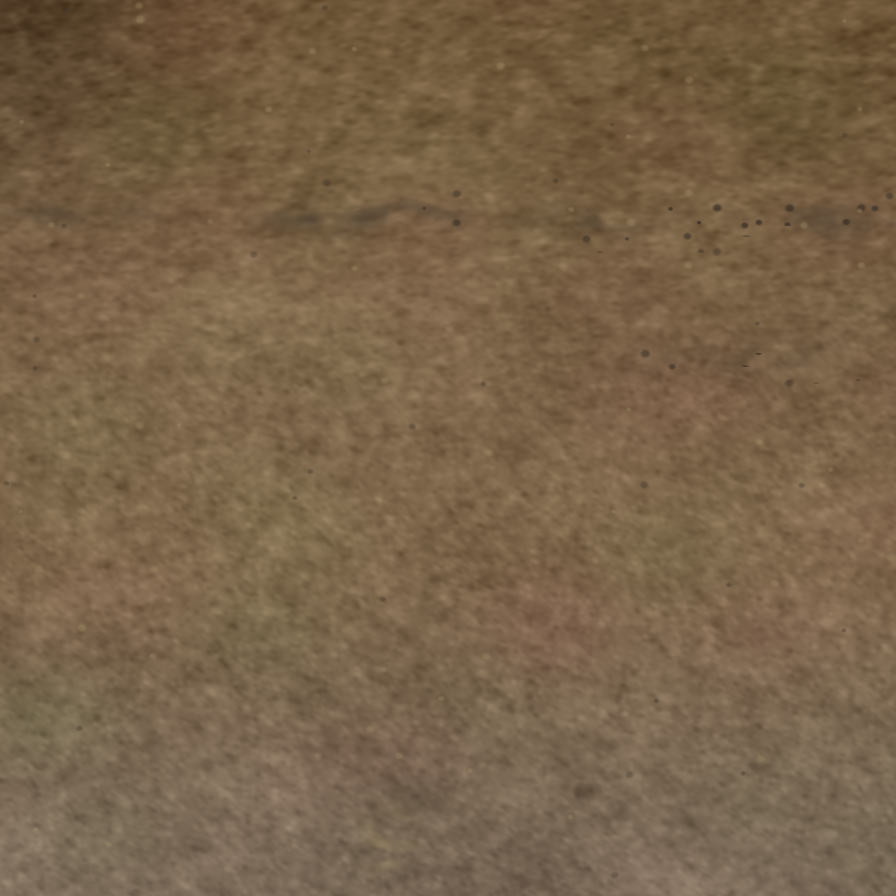
A Shadertoy shader for this texture:

```glsl
// Weathered brown earth: a soft vertical colour drift under fine matted grain.
// Grain and stains are cellular noise (signed round blobs, one per cell);
// a broken dark seam, small pits and a pale scuff are laid on top.

const vec3 TOP_BROWN  = vec3(0.435, 0.340, 0.225);
const vec3 MID_BROWN  = vec3(0.490, 0.398, 0.290);
const vec3 LOW_GREY   = vec3(0.485, 0.418, 0.348);
const vec3 PIT_COLOR  = vec3(0.200, 0.170, 0.135);
const vec3 SEAM_COLOR = vec3(0.290, 0.245, 0.190);
const vec3 PALE_COLOR = vec3(0.620, 0.550, 0.400);
const vec3 GRAIN_TINT = vec3(1.00, 0.96, 0.86);

const float GRAIN_CONTRAST = 0.078;
const float PATCH_CONTRAST = 0.034;
const float TOP_ANGLE  = -0.06;  // grain direction, radians
const float LOW_ANGLE  = 0.50;
const float SEAM_Y     = 0.757;
const float PIT_CELLS  = 62.0;

vec3 hash3(vec2 p) {
    vec3 q = fract(vec3(p.xyx) * vec3(0.1031, 0.1030, 0.0973));
    q += dot(q, q.yxz + 33.33);
    return fract((q.xxy + q.yzz) * q.zyx);
}

mat2 rotation(float a) {
    return mat2(cos(a), -sin(a), sin(a), cos(a));
}

// Cellular noise: each cell adds a smooth blob of random sign and weight.
float blobNoise(vec2 p) {
    vec2 cell = floor(p);
    float sum = 0.0;
    for (int j = -1; j <= 1; j++)
    for (int i = -1; i <= 1; i++) {
        vec2 c = cell + vec2(i, j);
        vec3 h = hash3(c + 137.0);
        vec2 d = p - c - h.xy;
        float k = max(0.0, 1.0 - dot(d, d));
        sum += (2.0 * h.z - 1.0) * k * k * k;
    }
    return sum;
}

// Three sizes of grain, stretched along the given direction.
float grain(vec2 uv, float angle, float stretch) {
    vec2 p = rotation(-angle) * uv * vec2(1.0);
    p.x *= stretch;
    return 0.42 * blobNoise(p * 52.0 + 20.0)
         + 0.55 * blobNoise(p * 104.0 + 51.0)
         + 0.48 * blobNoise(p * 185.0 + 83.0);
}

// Soft elliptical spot: 1 at the centre, fading outward.
float spot(vec2 uv, vec2 center, vec2 size) {
    vec2 d = (uv - center) / size;
    return exp(-dot(d, d));
}

// Small ragged pits, kept in the cells whose chance falls below density.
float pits(vec2 uv, float density) {
    vec2 p = uv * PIT_CELLS;
    vec2 cell = floor(p);
    vec3 h = hash3(cell + 311.0);
    vec2 d = (p - cell - 0.35 - 0.3 * h.xy) * vec2(0.85, 1.0);
    float radius = mix(0.12, 0.30, h.x);
    return step(h.z, density) * (1.0 - smoothstep(radius * 0.4, radius * 1.3, length(d)));
}

void mainImage(out vec4 fragColor, in vec2 fragCoord) {
    vec2 uv = fragCoord / iResolution.xy;

    // Broad colour drift, darkest in the upper left corner
    vec3 color = mix(LOW_GREY, MID_BROWN, smoothstep(0.0, 0.42, uv.y));
    color = mix(color, TOP_BROWN, smoothstep(0.50, 1.0, uv.y));
    color *= 1.0 - 0.20 * spot(uv, vec2(0.0, 1.0), vec2(0.16, 0.22));

    // Uneven stains, running slightly uphill to the right
    vec2 tilted = rotation(-0.35) * uv;
    float stains = blobNoise(tilted * vec2(3.5, 6.0) + 7.0)
                 + 0.6 * blobNoise(tilted * vec2(11.0, 18.0) + 31.0);
    color += PATCH_CONTRAST * stains * GRAIN_TINT;
    float blush = blobNoise(uv * vec2(7.0, 10.0) + 64.0);
    color += 0.012 * blush * vec3(1.0, -0.5, 0.4);

    // Matted grain: level above, slanting below
    float level = smoothstep(0.35, 0.85, uv.y);
    float fibre = grain(uv, TOP_ANGLE, 0.55) * sqrt(level)
                + grain(uv + 3.0, LOW_ANGLE, 0.72) * sqrt(1.0 - level);
    color += GRAIN_CONTRAST * fibre * GRAIN_TINT;

    // Broken dark seam, with a fainter run of marks below it on the right
    float ragged = blobNoise(uv * vec2(34.0, 62.0) + 12.0);
    float wave = 0.006 * sin(uv.x * 17.0) + 0.004 * sin(uv.x * 41.0 + 1.0);
    float seam = exp(-pow((uv.y - SEAM_Y - wave) / 0.013, 2.0));
    float broken = smoothstep(-0.1, 0.5, blobNoise(vec2(uv.x * 8.0 + 3.0, 4.5)));
    float smudge = spot(uv, vec2(0.355, 0.757), vec2(0.045, 0.016))
                 + 0.6 * spot(uv, vec2(0.92, 0.748), vec2(0.040, 0.020));
    float lowerRun = spot(uv, vec2(0.85, 0.600), vec2(0.13, 0.022));
    float dark = seam * (0.15 + 0.55 * broken) + smudge + 0.35 * lowerRun;
    dark *= smoothstep(-0.55, 0.55, ragged);
    color = mix(color, SEAM_COLOR, clamp(0.62 * dark, 0.0, 0.75));

    // Pits gather along the seam and thin out elsewhere
    float nearSeam = spot(uv, vec2(0.78, SEAM_Y), vec2(0.42, 0.028));
    float density = 0.008 + 0.20 * nearSeam + 0.24 * lowerRun;
    float pitDepth = mix(0.35, 0.75, clamp(nearSeam + lowerRun, 0.0, 1.0));
    color = mix(color, PIT_COLOR, pitDepth * pits(uv, density));

    // Pale scuff with a shaded upper edge, and scattered light flecks
    float scuff = spot(uv, vec2(0.435, 0.060), vec2(0.026, 0.034))
                * smoothstep(-0.45, 0.45, ragged);
    float shade = spot(uv, vec2(0.460, 0.105), vec2(0.032, 0.022));
    color = mix(color, SEAM_COLOR, 0.30 * shade);
    color = mix(color, PALE_COLOR, 0.65 * scuff);
    color = mix(color, PALE_COLOR, 0.40 * pits(uv + 5.37, 0.012 + 0.05 * seam));

    fragColor = vec4(clamp(color, 0.0, 1.0), 1.0);
}
```
